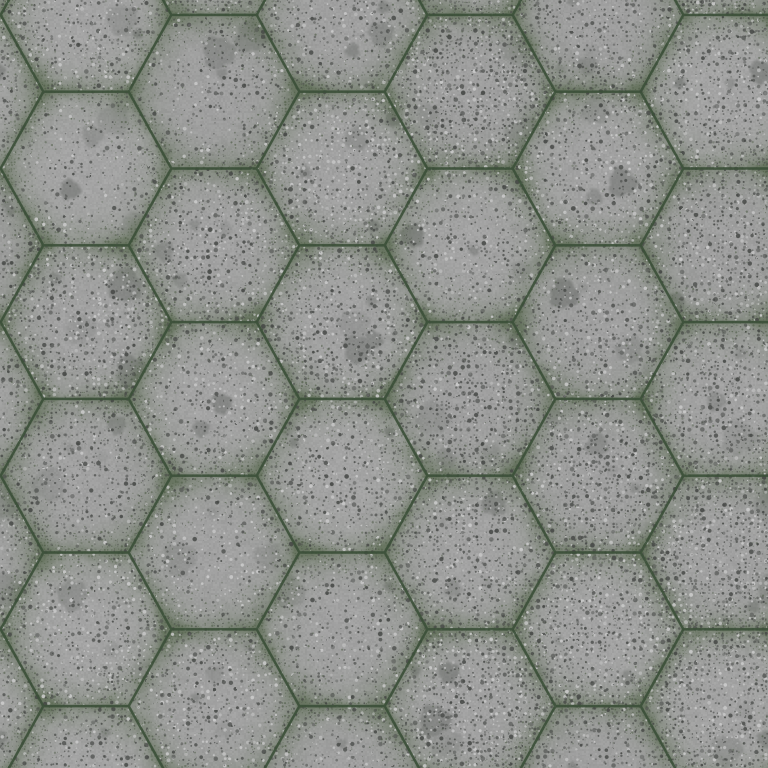
A Shadertoy shader for this texture:

```glsl
// Speckled grey concrete hexagon pavers with mossy green joints, six columns by five rows.

const vec2 TILE_COUNT = vec2(6.0, 5.0);
const vec2 FIRST_CENTER = vec2(0.112, 0.1806);
const float JOINT_HALF_WIDTH = 0.0017;

const vec3 CONCRETE = vec3(0.635, 0.635, 0.635);
const vec3 DARK_GRIT = vec3(0.27, 0.28, 0.27);
const vec3 LIGHT_GRIT = vec3(0.80, 0.80, 0.80);
const vec3 STAIN = vec3(0.41, 0.42, 0.41);
const vec3 MOSS = vec3(0.32, 0.39, 0.28);
const vec3 JOINT = vec3(0.23, 0.31, 0.22);

vec3 hash3(vec2 p) {
    vec3 q = fract(p.xyx * vec3(0.1031, 0.1030, 0.0973));
    q += dot(q, q.yxz + 33.33);
    return fract((q.xxy + q.yzz) * q.zyx);
}

// Layered sines, roughly -1 to 1
float waves(vec2 p) {
    float sum = 0.0;
    float amplitude = 0.5;
    for (int i = 0; i < 4; i++) {
        sum += amplitude * sin(p.x + 1.7 * sin(p.y)) * cos(p.y + 1.3 * sin(p.x));
        p = mat2(1.2, 1.5, -1.5, 1.2) * p + 2.3;
        amplitude *= 0.6;
    }
    return sum;
}

// Distances from the centre along the three hexagon axes; 0.5 lies on an edge
vec3 hexAxes(vec2 p) {
    return abs(vec3(p.y, 0.75 * p.x + 0.5 * p.y, 0.75 * p.x - 0.5 * p.y));
}

float maxOf(vec3 v) {
    return max(v.x, max(v.y, v.z));
}

// Cellular dots: one jittered grain of random size and tone per cell
float grains(vec2 p, float cells, float density, float seed, float pixel) {
    vec2 grid = p * cells;
    vec2 id = floor(grid) + seed;
    vec3 shape = hash3(id);
    vec3 look = hash3(id + 71.0);
    float radius = mix(0.13, 0.34, shape.z * shape.z);
    vec2 center = mix(vec2(radius), vec2(1.0 - radius), shape.xy);
    float dist = (length(fract(grid) - center) - radius) / cells;
    float cover = 1.0 - smoothstep(-0.7 * pixel, 0.7 * pixel, dist);
    return cover * step(look.x, density) * mix(0.45, 1.0, look.y);
}

// A few irregular round stains scattered inside one tile
float stains(vec2 local, vec2 id, float pixel) {
    float cover = 0.0;
    for (int i = 0; i < 4; i++) {
        vec3 place = hash3(id * 7.0 + float(i) * 13.7 + 5.0);
        vec3 look = hash3(id * 11.0 + float(i) * 5.3 + 41.0);
        vec2 offset = local - (place.xy - 0.5) * vec2(0.9, 0.8);
        offset.x *= 0.83;
        float angle = atan(offset.y, offset.x);
        float wobble = 0.10 * sin(3.0 * angle + 6.3 * look.x) + 0.06 * sin(7.0 * angle + 6.3 * look.y);
        float radius = mix(0.03, 0.11, place.z * place.z) * (1.0 + wobble);
        float soft = 0.010 + pixel;
        float blot = 1.0 - smoothstep(-soft, soft, length(offset) - radius);
        cover = max(cover, blot * mix(0.12, 0.55, look.z));
    }
    return cover;
}

void mainImage(out vec4 fragColor, in vec2 fragCoord) {
    vec2 uv = fragCoord / iResolution.xy;
    float pixel = 1.0 / iResolution.y;

    // Nearest centre of two interleaved lattices
    vec2 q = (uv - FIRST_CENTER) * TILE_COUNT;
    vec2 evenId = vec2(2.0 * floor(q.x * 0.5 + 0.5), floor(q.y + 0.5));
    vec2 oddId = vec2(2.0 * floor(q.x * 0.5) + 1.0, floor(q.y) + 0.5);
    bool isEven = maxOf(hexAxes(q - evenId)) < maxOf(hexAxes(q - oddId));
    vec2 center = isEven ? evenId : oddId;
    vec2 local = q - center;
    vec2 id = mod(center, TILE_COUNT) * 2.0 + 3.0;
    vec3 axes = hexAxes(local);
    float edge = 0.5 - maxOf(axes);
    vec3 tile = hash3(id);

    // Concrete with slight tone changes and fine grain
    float cluster = waves(uv * 27.0 + tile.xy * 6.0);
    vec3 color = CONCRETE + 0.02 * (tile.z - 0.5) + 0.012 * waves(uv * 60.0);
    color += 0.04 * (hash3(floor(uv * 400.0)).x - 0.5);
    color = mix(color, STAIN, stains(local, id, pixel * TILE_COUNT.y));

    // Moss creeping in from the edges, thickest where two edges meet
    vec3 falloff = exp(-13.0 * (0.5 - axes));
    float growth = dot(falloff, vec3(1.0)) * (0.75 + 0.5 * waves(uv * 35.0 + 4.0));
    color = mix(color, MOSS, clamp(0.62 * growth, 0.0, 0.72));
    color = mix(color, MOSS * 0.85, 0.6 * grains(uv, 230.0, 1.1 * growth, 19.0, pixel));

    // Grit, denser on some tiles and in clusters
    float density = clamp(0.20 + 0.28 * tile.x + 0.18 * uv.x + 0.22 * cluster, 0.06, 0.85);
    float lightDensity = clamp(0.08 + 0.30 * tile.y + 0.12 * uv.x - 0.20 * cluster, 0.04, 0.6);
    color = mix(color, LIGHT_GRIT, 0.9 * grains(uv, 135.0, lightDensity, 211.0, pixel));
    color = mix(color, DARK_GRIT, 0.9 * grains(uv, 112.0, density, 7.0, pixel));
    color = mix(color, DARK_GRIT, 0.75 * grains(uv + 0.37, 175.0, density * 0.8, 97.0, pixel));

    // Thin joint line
    float jointDist = edge / TILE_COUNT.y - JOINT_HALF_WIDTH;
    float joint = 1.0 - smoothstep(-0.7 * pixel, 0.7 * pixel, jointDist);
    color = mix(color, JOINT, 0.9 * joint);

    fragColor = vec4(clamp(color, 0.0, 1.0), 1.0);
}
```
